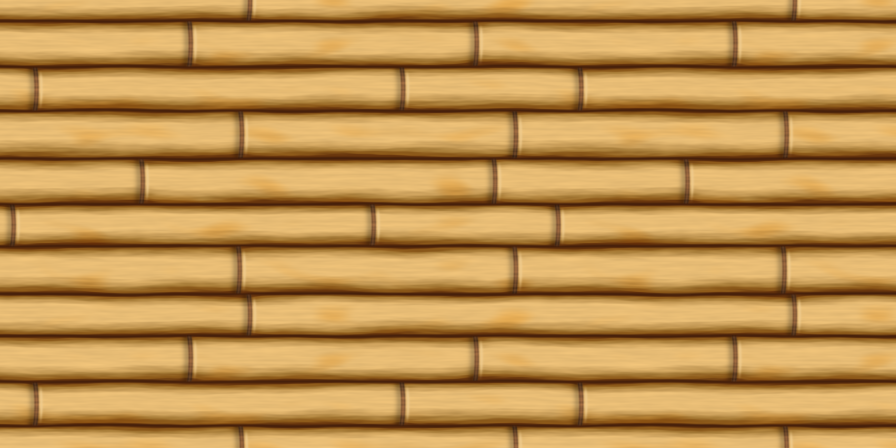
Reproduce this texture procedurally as a Shadertoy shader.

```glsl
// Stacked bamboo canes lying flat: seven rows of uneven height form one
// repeating tile. Each cane is a rounded tonal ramp across its height, with
// ringed joints, fibre streaks and amber stains from tileable gradient noise.

// Lengths are fractions of the canvas height; y runs downward in the tile.
const vec2  TILE = vec2(1.216, 0.703);
const float TILE_TOP = 0.047;
const int   ROWS = 7;
const float EDGES[8] = float[8](0.0, 0.1444, 0.2852, 0.437, 0.5815, 0.7148, 0.8667, 1.0);
// Joint positions in each row, as fractions of the tile width
const vec2  JOINTS[7] = vec2[7](
    vec2(0.349, 0.874), vec2(0.066, 0.739), vec2(0.443, 0.946), vec2(0.261, 0.908),
    vec2(0.024, 0.685), vec2(0.439, 0.946), vec2(0.458, 0.458));

const float RING_HALF = 0.0062;
const float RING_BEND = 0.0035;
const float SEAM_WIDTH = 0.0042;
const float SEAM_WOBBLE = 0.005;
const float STAIN = 0.55;
const float STREAK = 0.10;

const vec3 SEAM  = vec3(0.25, 0.11, 0.04);
const vec3 DARK  = vec3(0.41, 0.21, 0.05);
const vec3 AMBER = vec3(0.55, 0.35, 0.10);
const vec3 OLIVE = vec3(0.66, 0.49, 0.22);
const vec3 TAN   = vec3(0.79, 0.62, 0.35);
const vec3 CREAM = vec3(0.91, 0.74, 0.46);
const vec3 RING  = vec3(0.44, 0.28, 0.17);
const vec3 RIDGE = vec3(0.94, 0.80, 0.56);
const vec3 RUST  = vec3(0.76, 0.50, 0.15);

vec2 gradient(vec2 cell) {
    vec3 q = fract(cell.xyx * vec3(0.1031, 0.1030, 0.0973));
    q += dot(q, q.yzx + 33.33);
    float angle = 6.2832 * fract((q.x + q.y) * q.z);
    return vec2(cos(angle), sin(angle));
}

// Gradient noise over one tile, wrapping after 'cells' lattice steps
float tileNoise(vec2 uv, vec2 cells, float seed) {
    vec2 p = uv * cells, i = floor(p), f = p - i;
    vec2 w = f * f * f * (f * (f * 6.0 - 15.0) + 10.0);
    float corner[4];
    for (int k = 0; k < 4; k++) {
        vec2 o = vec2(k & 1, k >> 1);
        corner[k] = dot(gradient(mod(i + o, cells) + seed), f - o);
    }
    return mix(mix(corner[0], corner[1], w.x), mix(corner[2], corner[3], w.x), w.y);
}

// Cane colour from shaded rim (0) to lit crown (1)
vec3 caneRamp(float tone) {
    vec3 c = mix(DARK, AMBER, smoothstep(0.04, 0.20, tone));
    c = mix(c, OLIVE, smoothstep(0.20, 0.40, tone));
    c = mix(c, TAN, smoothstep(0.36, 0.60, tone));
    return mix(c, CREAM, smoothstep(0.55, 0.92, tone));
}

void mainImage(out vec4 fragColor, in vec2 fragCoord) {
    float aa = 1.0 / iResolution.y;
    vec2 p = fragCoord * aa;
    vec2 uv = vec2(p.x, 1.0 - TILE_TOP - p.y) / TILE;

    // Find the row and the height v within its cane
    vec2 t = fract(uv + vec2(0.0, SEAM_WOBBLE * tileNoise(uv, vec2(7.0, 5.0), 3.0)));
    int row = 0;
    for (int i = 1; i < ROWS; i++) if (t.y >= EDGES[i]) row = i;
    float rowSize = EDGES[row + 1] - EDGES[row];
    float v = (t.y - EDGES[row]) / rowSize;
    float rim = min(v, 1.0 - v) * rowSize * TILE.y;
    float seed = 17.0 * float(row);

    // Signed distance to the nearest joint, bowed around the cane
    vec2 toJoint = t.x - JOINTS[row];
    toJoint = (toJoint - round(toJoint)) * TILE.x;
    float d = abs(toJoint.x) < abs(toJoint.y) ? toJoint.x : toJoint.y;
    d += RING_BEND * (4.0 * (v - 0.5) * (v - 0.5) - 0.4);
    float nearJoint = exp(-d * d / 0.0006);

    // Rounded shading, fibres and blotches
    float fibre = tileNoise(t, vec2(9.0, 95.0), seed) + 0.5 * tileNoise(t, vec2(34.0, 150.0), seed);
    float blotch = tileNoise(t, vec2(6.0, 15.0), seed + 5.0);
    float tone = min(v / 0.30, (1.0 - v) / 0.43);
    tone += STREAK * fibre + 0.22 * blotch - 0.10 * nearJoint;
    vec3 col = caneRamp(tone);
    col *= 1.0 + 0.05 * fibre;
    float stain = smoothstep(0.10, 0.55, tileNoise(t, vec2(9.0, 13.0), seed + 41.0));
    col = mix(col, col * RUST / TAN, STAIN * stain * smoothstep(0.15, 0.65, v));

    // Joint: soft shadow, pale ridge on the right, then a double dark ring
    col *= 1.0 - 0.22 * exp(-pow((d + 0.008) / 0.009, 2.0));
    float lit = smoothstep(0.05, 0.3, v) * (1.0 - smoothstep(0.6, 1.0, v));
    col = mix(col, RIDGE, 0.75 * lit * exp(-pow((d - 0.011) / 0.0035, 2.0)));
    float ring = 1.0 - smoothstep(RING_HALF - 0.002 - aa, RING_HALF + aa, abs(d));
    float groove = exp(-pow((abs(d) - 0.0038) / 0.002, 2.0));
    vec3 ringCol = RING * (0.75 + 0.5 * lit - 0.22 * groove + 0.25 * fibre);
    col = mix(col, ringCol, 0.88 * ring);

    // Dark gap between canes, narrowed where a joint swells
    float gap = 1.0 - smoothstep(0.0, SEAM_WIDTH + aa, rim + 0.0012 * nearJoint);
    col = mix(col, SEAM, 0.85 * gap);

    fragColor = vec4(clamp(col, 0.0, 1.0), 1.0);
}
```
